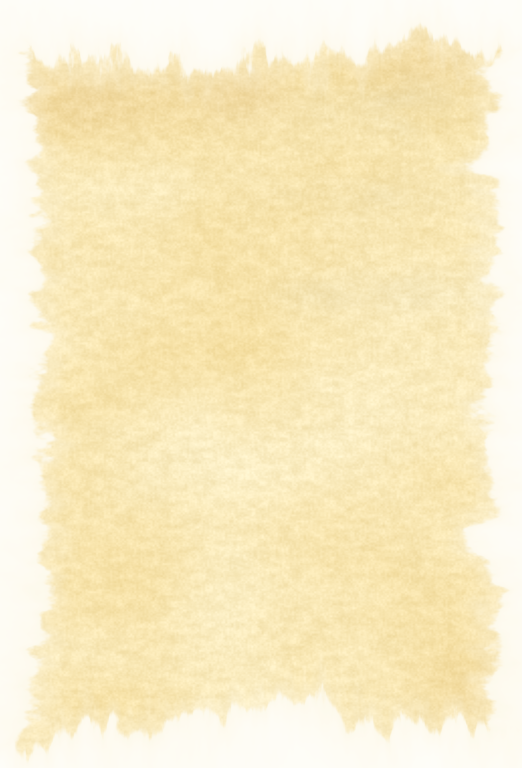
A Shadertoy shader for this texture:

```glsl
// Draws a sheet of aged golden paper with ragged, brushed edges on a cream ground.

const vec3 WHITE = vec3(0.998, 0.996, 0.985);
const vec3 CREAM = vec3(0.992, 0.972, 0.905);
const vec3 PALE = vec3(0.988, 0.943, 0.790);
const vec3 GOLD = vec3(0.962, 0.870, 0.620);
const vec3 TAN = vec3(0.915, 0.800, 0.570);
const vec3 GREY = vec3(0.880, 0.825, 0.660);
const float ASPECT = 0.68;        // sheet width over height
const float EDGE_SOFTNESS = 0.007;
const float EDGE_WEAR = 0.055;    // depth of ragged wear
const float GRAIN = 0.045;
const float FIBRE = 0.10;

float hash(vec2 p) {
    vec3 q = fract(vec3(p.xyx) * 0.1031);
    q += dot(q, q.yzx + 33.33);
    return fract((q.x + q.y) * q.z);
}

float noise(vec2 p) {
    vec2 i = floor(p), f = fract(p);
    f = f * f * (3.0 - 2.0 * f);
    return mix(mix(hash(i), hash(i + vec2(1, 0)), f.x),
               mix(hash(i + vec2(0, 1)), hash(i + vec2(1, 1)), f.x), f.y);
}

float fbm(vec2 p) {
    float sum = 0.0, amp = 0.533;
    for (int i = 0; i < 4; i++) {
        sum += amp * noise(p);
        p = mat2(2.0, 0.1, -0.1, 2.0) * p + 17.3;
        amp *= 0.5;
    }
    return sum;
}

float bump(float x, float centre, float width) {
    float t = (x - centre) / width;
    return exp(-t * t);
}

float blob(vec2 uv, vec2 centre, vec2 radius) {
    vec2 q = (uv - centre) / radius;
    return exp(-dot(q, q));
}

// Signed depth inside the sheet, in canvas heights; positive is inside.
float sheetDepth(vec2 uv) {
    float x = uv.x, y = uv.y;
    float top = 0.925 + 0.033 * bump(x, 0.79, 0.07) - 0.038 * bump(x, 0.40, 0.04)
              - 0.016 * bump(x, 0.26, 0.06) - 0.014 * bump(x, 0.70, 0.03);
    float bottom = 0.058 - 0.032 * bump(x, 0.06, 0.05) + 0.016 * bump(x, 0.17, 0.02)
                 + 0.032 * bump(x, 0.54, 0.12) + 0.025 * bump(x, 0.615, 0.02)
                 - 0.012 * bump(x, 0.74, 0.03);
    float left = 0.080 - 0.036 * bump(y, 0.93, 0.10) - 0.040 * bump(y, 0.03, 0.04)
               + 0.010 * bump(y, 0.30, 0.04);
    float right = 0.945 - 0.055 * bump(y, 0.78, 0.012) - 0.018 * bump(y, 0.46, 0.05)
                - 0.045 * bump(y, 0.30, 0.025) - 0.015 * bump(y, 0.90, 0.03);

    // Wear runs as drips along the ends and as short dashes along the sides
    float drips = fbm(vec2(x * 42.0, y * 18.0)) - 0.5;
    float dashes = fbm(vec2(x * 20.0 + 7.0, y * 52.0)) - 0.5;
    float ends = min(top - y, y - bottom) + EDGE_WEAR * 1.3 * drips;
    float sides = min(x - left, right - x) * ASPECT + EDGE_WEAR * dashes;
    return min(ends, sides);
}

// Tone of the sheet: broad stains, then clouds, fibres and grain.
vec3 paper(vec2 uv) {
    vec2 p = uv * vec2(ASPECT, 1.0);
    float tone = 0.46 + 0.22 * smoothstep(0.62, 0.92, uv.y);
    tone += 0.34 * blob(uv, vec2(0.45, 0.62), vec2(0.16, 0.14));
    tone += 0.22 * blob(uv, vec2(0.20, 0.52), vec2(0.14, 0.08));
    tone += 0.28 * blob(uv, vec2(0.24, 0.25), vec2(0.16, 0.09));
    tone += 0.30 * blob(uv, vec2(0.90, 0.12), vec2(0.12, 0.08));
    tone += 0.22 * blob(uv, vec2(0.20, 0.08), vec2(0.16, 0.05));
    tone += 0.14 * blob(uv, vec2(0.72, 0.26), vec2(0.18, 0.07));
    tone -= 0.32 * blob(uv, vec2(0.22, 0.74), vec2(0.14, 0.05));
    tone -= 0.30 * blob(uv, vec2(0.40, 0.40), vec2(0.18, 0.06));
    tone -= 0.26 * blob(uv, vec2(0.66, 0.46), vec2(0.18, 0.06));
    tone -= 0.30 * blob(uv, vec2(0.40, 0.18), vec2(0.10, 0.16));
    tone += 0.55 * (fbm(p * vec2(9.0, 13.0) + 3.0) - 0.5);
    vec3 col = mix(PALE, GOLD, clamp(tone, 0.0, 1.15));

    float tan = blob(uv, vec2(0.16, 0.87), vec2(0.18, 0.05))
              + blob(uv, vec2(0.46, 0.88), vec2(0.10, 0.04))
              + 0.8 * blob(uv, vec2(0.80, 0.92), vec2(0.14, 0.05))
              + 0.5 * blob(uv, vec2(0.90, 0.10), vec2(0.10, 0.06));
    col = mix(col, TAN, 0.40 * clamp(tan, 0.0, 1.0));
    float grey = blob(uv, vec2(0.74, 0.86), vec2(0.13, 0.04))
               + 0.8 * blob(uv, vec2(0.72, 0.62), vec2(0.16, 0.03))
               + 0.6 * blob(uv, vec2(0.70, 0.74), vec2(0.18, 0.03));
    col = mix(col, GREY, 0.45 * grey * fbm(p * vec2(22.0, 40.0)));

    float fibre = fbm(p * vec2(70.0, 140.0)) - 0.5;
    float weave = noise(p * vec2(330.0, 90.0)) - 0.5;
    float grain = noise(p * 380.0) - 0.5;
    float relief = FIBRE * fibre + GRAIN * (0.5 * weave + grain);
    return col + relief * vec3(0.55, 0.75, 1.2);
}

void mainImage(out vec4 fragColor, in vec2 fragCoord) {
    vec2 uv = fragCoord / iResolution.xy;
    float depth = sheetDepth(uv);

    // Cream halo fading to white towards the rim
    float halo = exp(min(depth, 0.0) * 28.0);
    float cloud = fbm(uv * vec2(6.0, 9.0));
    float warmth = 0.65 * halo + 0.35 * cloud * (1.0 - 0.6 * uv.y);
    vec3 ground = mix(WHITE, CREAM, clamp(warmth, 0.0, 1.0));

    // Paint coverage thins near the worn edge
    float cover = smoothstep(-EDGE_SOFTNESS, EDGE_SOFTNESS, depth);
    cover *= mix(0.72, 1.0, smoothstep(0.0, 0.045, depth));
    vec3 col = mix(ground, paper(uv), cover);
    fragColor = vec4(clamp(col, 0.0, 1.0), 1.0);
}
```
